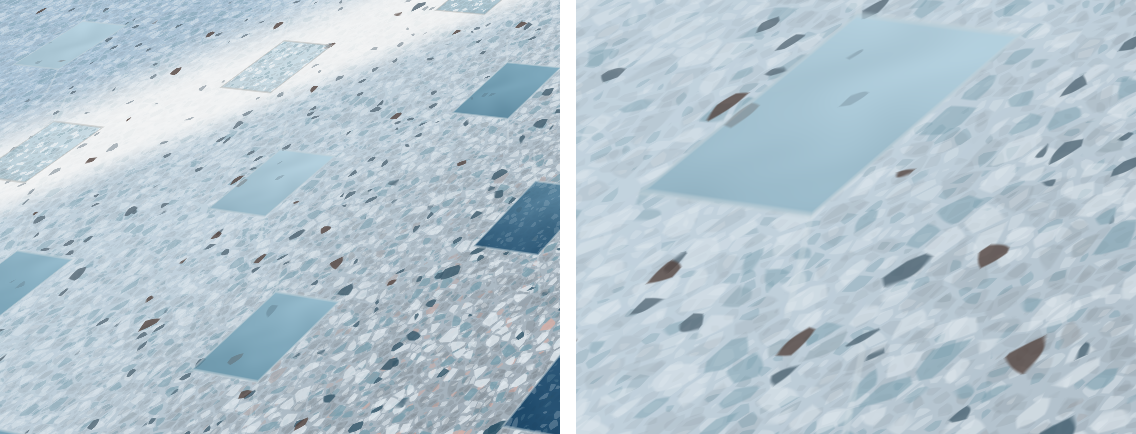
Left: the whole. Right: its middle third, enlarged.
A Shadertoy shader for this texture:

```glsl
const vec3 PALE_FLOOR = vec3(0.76, 0.825, 0.87);
const vec3 GREY_FLOOR = vec3(0.64, 0.69, 0.73);
const vec3 BLUE_SHADE = vec3(0.66, 0.76, 0.84);
const vec3 SUNLIGHT = vec3(0.98, 0.975, 0.97);
const vec3 PALE_TILE = vec3(0.68, 0.79, 0.845);
const vec3 TEAL_TILE = vec3(0.46, 0.63, 0.71);
const vec3 NAVY_TILE = vec3(0.15, 0.32, 0.45);
const vec2 TILE_HALF = vec2(0.112, 0.26);
const float TILE_SKEW = 0.53;

vec2 hash2(vec2 p) {
    vec2 s = vec2(dot(p, vec2(127.1, 311.7)), dot(p, vec2(269.5, 183.3)));
    return fract(sin(s) * 43758.55);
}

float layeredSines(vec2 p) {
    float sum = 0.0;
    for (int i = 1; i <= 3; i++) {
        float f = float(i);
        sum += sin(p.x * f + 1.7 * sin(p.y * f + f)) / f;
    }
    return sum * 0.5;
}

// Screen point to lattice point through a perspective tilt
vec2 toLattice(vec2 q, vec2 across, vec2 down, vec2 tilt) {
    return inverse(mat2(across - tilt.x * q, down - tilt.y * q)) * q;
}

// Shears the lattice so that a tile becomes a square of half size one
vec2 toTile(vec2 lattice) {
    return vec2(lattice.x + TILE_SKEW * lattice.y, lattice.y) / TILE_HALF;
}

// Cellular noise: x is the inset from the cell border, yz are random per cell
vec3 chipCells(vec2 p) {
    vec2 cell = floor(p), owner = cell;
    float first = 9.0, second = 9.0;
    for (int j = -1; j <= 1; j++)
    for (int i = -1; i <= 1; i++) {
        vec2 id = cell + vec2(i, j);
        float d = length(id + hash2(id) - p);
        second = min(second, max(first, d));
        if (d < first) { first = d; owner = id; }
    }
    return vec3(second - first, hash2(owner + 37.0));
}

vec3 chipColor(float pick, float warmth, vec3 ground) {
    vec3 color = ground * 0.88;
    color = mix(color, vec3(0.89, 0.92, 0.94), step(0.45, pick));
    color = mix(color, vec3(0.46, 0.61, 0.67), step(0.80, pick));
    color = mix(color, vec3(0.87, 0.69, 0.65), step(0.95, pick) * warmth);
    return color;
}

vec3 addChips(vec3 ground, vec2 p, float contrast, float warmth) {
    vec3 chip = chipCells(p);
    float mask = smoothstep(0.0, 0.2, chip.x - 0.4 * chip.z);
    return mix(ground, chipColor(chip.y, warmth, ground), mask * contrast);
}

vec3 addFlecks(vec3 ground, vec2 p, vec3 color, float share, float contrast) {
    vec3 chip = chipCells(p);
    float mask = smoothstep(0.0, 0.18, chip.x - 0.15 - 0.25 * chip.z);
    return mix(ground, color, mask * step(chip.y, share) * contrast);
}

vec3 tileColor(float depth) {
    vec3 color = mix(PALE_TILE, TEAL_TILE, smoothstep(0.0, 0.5, depth));
    return mix(color, NAVY_TILE, smoothstep(0.45, 0.95, depth));
}

void mainImage(out vec4 fragColor, in vec2 fragCoord) {
    // Screen with y down, and the floor in perspective
    vec2 screen = vec2(fragCoord.x, iResolution.y - fragCoord.y) / iResolution.y;
    vec2 lattice = toLattice(screen - vec2(0.629, 0.419), vec2(0.570, 0.0755),
                             vec2(-0.0117, 0.304), vec2(-0.0616, -0.138));
    vec2 id = round(lattice);
    vec2 local = lattice - id;
    vec2 tile = toTile(local);
    vec2 grain = toTile(lattice);

    // Diagonal sunbeam and the fade towards the near corner
    float slant = screen.y + 0.4 * screen.x;
    float beam = smoothstep(0.25, 0.38, slant) * (1.0 - smoothstep(0.45, 0.53, slant));
    float nearness = smoothstep(0.55, 1.4, 0.6 * screen.x + 0.7 * screen.y);
    float shade = 1.0 - smoothstep(0.2, 0.4, slant);

    // Terrazzo ground
    vec3 ground = mix(PALE_FLOOR, GREY_FLOOR, nearness);
    ground = mix(ground, BLUE_SHADE, shade * 0.85);
    ground += 0.012 * layeredSines(grain * 0.7);
    float contrast = mix(0.38, 0.8, nearness);
    vec3 color = addChips(ground, grain * 7.0, contrast * 0.7, nearness);
    color = addChips(color, grain * 3.6 + 11.0, contrast, nearness);

    // Faint joints between tiles
    float joint = 1.0 - smoothstep(0.002, 0.006, abs(local.x + 0.1 * local.y));
    color = mix(color, vec3(0.84, 0.88, 0.90), joint * 0.35);
    color = mix(color, SUNLIGHT, beam * 0.82);

    // Tiles deepen towards the near right; sunlit ones look speckled
    float depth = 0.12 + 0.62 * max(id.x, 0.0) + 0.24 * id.y;
    vec3 inlay = tileColor(depth + 0.07 * tile.y);
    inlay += 0.025 * (layeredSines(tile * 2.0 + id) - tile.y);
    float speckle = max(beam * 0.8, 0.22 * smoothstep(0.5, 0.9, depth));
    inlay = addChips(inlay, grain * 6.0, speckle, 0.0);
    inlay = mix(inlay, SUNLIGHT, beam * 0.35);

    float edge = max(abs(tile.x), abs(tile.y)) - 1.0;
    color = mix(color, inlay, 1.0 - smoothstep(-0.025, 0.025, edge));
    float rim = 1.0 - smoothstep(0.015, 0.05, abs(edge));
    vec3 rimColor = mix(vec3(0.76, 0.82, 0.85), vec3(0.73, 0.73, 0.72), beam);
    color = mix(color, rimColor, rim * 0.5);

    // Scattered dark stones and a few brown pits
    float open = mix(0.35, 1.0, smoothstep(0.0, 0.06, edge));
    vec3 stone = mix(vec3(0.36, 0.43, 0.48), vec3(0.17, 0.32, 0.40), nearness);
    color = addFlecks(color, grain * 4.2 + 5.0, stone, 0.05, open * (0.8 - 0.35 * beam));
    color = addFlecks(color, grain * 2.6 + 23.0, stone, 0.08 * nearness, open * 0.85);
    color = addFlecks(color, grain * 3.0 + 41.0, vec3(0.33, 0.27, 0.25), 0.008, open * 0.8);
    fragColor = vec4(clamp(color, 0.0, 1.0), 1.0);
}
```
